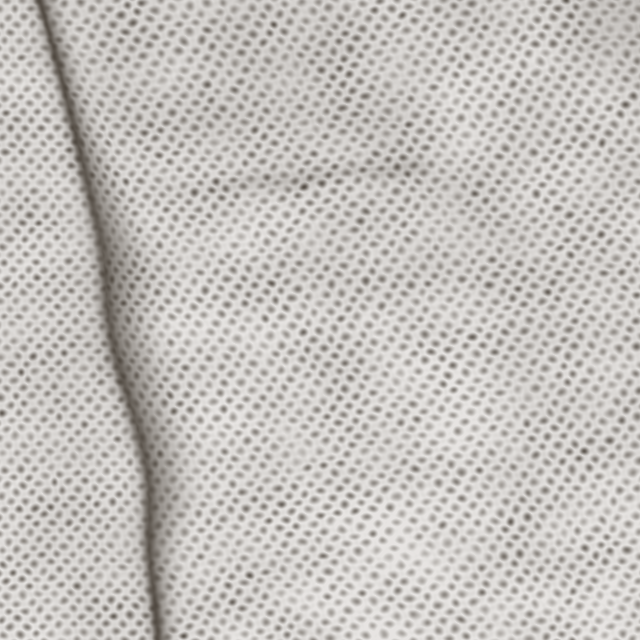
A WebGL 1 fragment shader for this texture:

```glsl
precision highp float;

uniform vec2 u_resolution;

float hash(vec2 p) {
  return fract(sin(dot(p, vec2(127.1, 311.7))) * 4375.85);
}

vec2 gradient(vec2 p) {
  float a = 6.2832 * hash(p);
  return vec2(cos(a), sin(a));
}

// Gradient noise, roughly -0.7 to 0.7
float noise(vec2 p) {
  vec2 i = floor(p), f = p - i;
  vec2 w = f * f * f * (f * (f * 6.0 - 15.0) + 10.0);
  vec2 e = vec2(1.0, 0.0);
  float a = dot(gradient(i), f);
  float b = dot(gradient(i + e.xy), f - e.xy);
  float c = dot(gradient(i + e.yx), f - e.yx);
  float d = dot(gradient(i + e.xx), f - e.xx);
  return mix(mix(a, b, w.x), mix(c, d, w.x), w.y);
}

vec2 rotate(vec2 p, float a) {
  float c = cos(a), s = sin(a);
  return vec2(c * p.x + s * p.y, c * p.y - s * p.x);
}

// Tone of the slanted weave: pale threads around soft dark gaps
float weave(vec2 p, float angle, vec2 count) {
  vec2 g = rotate(p, angle) * count;
  g += 0.25 * vec2(noise(g * 0.6), noise(g * 0.6 + 37.0));
  vec2 id = floor(g);
  vec2 q = g - id - 0.5;
  vec2 jitter = vec2(hash(id + 3.1), hash(id + 8.7)) - 0.5;
  vec2 d = rotate(q - 0.08 * jitter, -0.5) * vec2(0.92, 1.1);
  float gap = 1.0 - smoothstep(0.0, 0.54, length(d));
  float rare = pow(hash(id + 19.3), 8.0);
  float depth = 0.35 + 0.15 * hash(id) + 0.2 * rare + 0.28 * noise(p * 12.0);
  vec2 ridge = cos(6.2832 * q);
  return 0.985 - gap * depth - 0.02 * ridge.x * ridge.y;
}

// Horizontal position of the fold at depth t below the top edge
float foldPath(float t) {
  float bend = smoothstep(0.3, 0.5, t) * (1.0 - smoothstep(0.75, 0.95, t));
  return 0.062 + 0.29 * t - 0.105 * t * t + 0.011 * bend * sin(14.0 * (t - 0.63));
}

void main() {
  vec2 uv = gl_FragCoord.xy / u_resolution;
  float t = 1.0 - uv.y;
  float s = uv.x - foldPath(t);
  float right = max(s, 0.0);

  // Cloth drifts gently and bunches up beside the fold
  vec2 drift = 0.014 * vec2(noise(uv * 3.0 + 5.0), noise(uv * 3.0 + 21.0));
  float bunch = smoothstep(0.0, 0.25, t) * (1.0 - smoothstep(0.5, 0.9, t));
  vec2 pulled = uv + drift - vec2(0.03, 0.015) * bunch * exp(-right / 0.05);
  float leftCloth = weave(uv + drift * 0.6 + 2.0, 0.88, vec2(60.0, 54.0));
  float rightCloth = weave(pulled, 0.99, vec2(58.0, 49.0));
  float tone = mix(leftCloth, rightCloth, smoothstep(-0.003, 0.003, s));

  // Broad shading and fine fibre grain
  tone += 0.08 * noise(uv * 4.0 + 11.0) + 0.07 * noise(uv * vec2(9.0, 13.0));
  tone += 0.05 * noise(uv * 130.0) + 0.07 * (0.4 - uv.y);
  tone -= 0.12 * (1.0 - smoothstep(0.0, 0.16, length(uv - 1.0)));

  // Faint crease across the upper middle
  float creaseY = 0.705 + 0.1 * (uv.x - 0.31) + 0.012 * noise(vec2(uv.x * 12.0, 4.0));
  float crease = exp(-pow((uv.y - creaseY) / 0.014, 2.0));
  crease *= smoothstep(0.2, 0.45, uv.x) * (1.0 - smoothstep(0.64, 0.69, uv.x));
  tone -= 0.13 * crease;

  // Fold: dark line with a wider shadow on its right
  float belly = smoothstep(0.15, 0.4, t) * (1.0 - smoothstep(0.75, 0.95, t));
  float width = 0.007 + 0.003 * belly + 0.003 * noise(vec2(t * 14.0, 2.0));
  float core = exp(-s * s / (width * width));
  float band = right / (0.022 + 0.026 * belly);
  float shade = s > 0.0 ? exp(-band * band) : exp(s / 0.011);
  float strength = 0.66 - 0.14 * belly + 0.15 * noise(uv * 40.0);
  tone *= (1.0 - strength * core) * (1.0 - 0.5 * shade);

  vec3 shadowBrown = vec3(0.25, 0.22, 0.185);
  vec3 paleThread = vec3(0.88, 0.87, 0.86);
  gl_FragColor = vec4(mix(shadowBrown, paleThread, clamp(tone, 0.0, 1.04)), 1.0);
}
```
